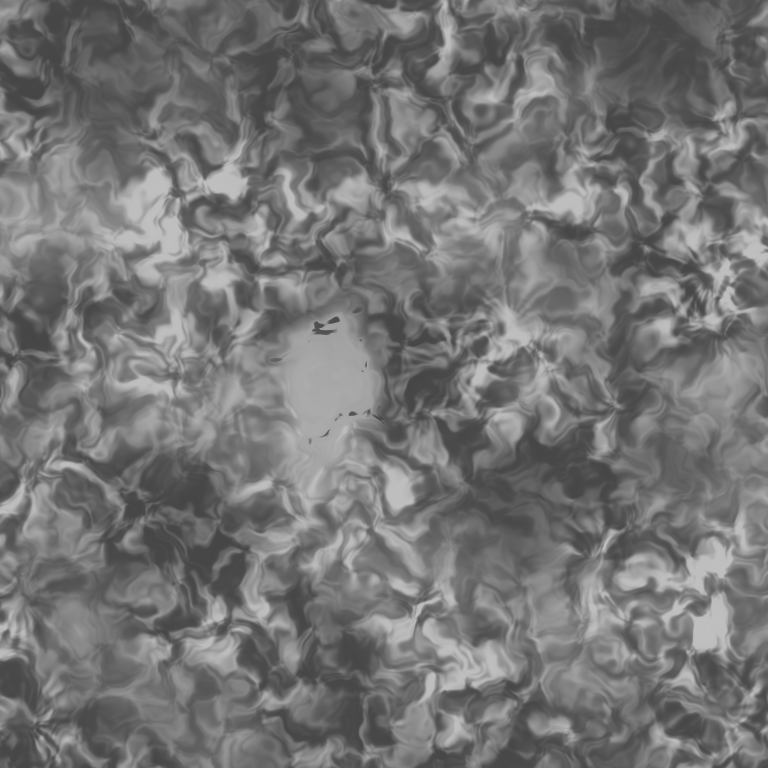
Reproduce this texture procedurally as a three.js fragment shader.

```glsl
varying vec2 vUv;

#define MID_GREY 0.425
#define DARKEST 0.27
#define LIGHTEST 0.75
#define CLOUD_SCALE 4.0
#define CLOUD_CONTRAST 0.62
#define GRAIN_SCALE 25.0
#define GRAIN_CONTRAST 0.74
#define WARP_SCALE 12.0
#define WARP_AMOUNT 0.045
#define TUFT_COUNT 12
#define PLATE_GREY 0.655
#define PLATE_CENTER vec2(0.43, 0.48)

vec2 hash2(vec2 p) {
  vec3 q = fract(p.xyx * vec3(0.1031, 0.1030, 0.0973));
  q += dot(q, q.yzx + 33.33);
  return fract((q.xx + q.yz) * q.zy);
}

float cornerSlope(vec2 cell, vec2 offset) {
  float angle = 6.2832 * hash2(cell + 71.0).x;
  return dot(vec2(cos(angle), sin(angle)), offset);
}

// Gradient noise, centred on zero
float noise(vec2 p) {
  vec2 i = floor(p), f = p - i;
  vec2 u = f * f * f * (f * (f * 6.0 - 15.0) + 10.0);
  vec2 e = vec2(1.0, 0.0);
  float low = mix(cornerSlope(i, f), cornerSlope(i + e, f - e), u.x);
  float high = mix(cornerSlope(i + e.yx, f - e.yx), cornerSlope(i + 1.0, f - 1.0), u.x);
  return mix(low, high, u.y);
}

float fbm(vec2 p) {
  float sum = 0.0, gain = 1.0;
  for (int k = 0; k < 3; k++) {
    sum += gain * noise(p);
    p = mat2(1.6, 1.2, -1.2, 1.6) * p + 17.3;
    gain *= 0.55;
  }
  return sum;
}

// Radial strokes around scattered centres
float tufts(vec2 p) {
  float sum = 0.0;
  for (int k = 0; k < TUFT_COUNT; k++) {
    float id = float(k);
    vec2 seed = hash2(vec2(id * 7.0 + 3.0, 19.0));
    vec2 d = p - seed;
    float r = length(d);
    float ring = smoothstep(0.01, 0.04, r) * (1.0 - smoothstep(0.05, 0.13, r));
    vec2 spoke = d / max(r, 0.001) * 5.0;
    sum += ring * noise(spoke + r * 14.0 + id * 23.0);
  }
  return sum;
}

void main() {
  vec2 p = vUv;

  // Broad light and dark clouds
  float cloud = fbm(p * CLOUD_SCALE + 5.7);

  // Warped grain, with calm and busy regions
  vec2 warp = vec2(fbm(p * WARP_SCALE + 31.0), fbm(p * WARP_SCALE + 83.0));
  vec2 q = p + WARP_AMOUNT * warp;
  float grain = fbm(q * GRAIN_SCALE + 11.0) + 0.7 * tufts(p + 0.3 * WARP_AMOUNT * warp);
  float crisp = 1.5 * grain / (1.0 + 0.9 * abs(grain));
  float busy = mix(0.5, 1.25, smoothstep(-0.35, 0.2, fbm(p * 5.0 + 47.0)));
  float tone = MID_GREY * exp(CLOUD_CONTRAST * cloud + GRAIN_CONTRAST * crisp * busy);

  // Smooth pale plate with a ragged rim and dark pits
  vec2 d = (p - PLATE_CENTER) * vec2(1.5, 0.8) + 0.05 * warp;
  float rim = length(d) + 0.035 * grain;
  float plate = 1.0 - smoothstep(0.06, 0.11, rim);
  float pits = 1.0 - smoothstep(-0.55, -0.38, grain);
  float pale = PLATE_GREY + 0.04 * cloud + 0.03 * grain;
  tone = mix(tone, pale, plate * (1.0 - 0.8 * pits));

  // Pale halo around the plate
  tone += 0.07 * exp(-dot(d, d) * 45.0) * (1.0 - plate);

  // Soft limits on both ends
  float lift = tone - DARKEST;
  tone = DARKEST + 0.5 * (lift + sqrt(lift * lift + 0.002));
  float room = LIGHTEST - tone;
  tone = LIGHTEST - 0.5 * (room + sqrt(room * room + 0.002));

  gl_FragColor = vec4(vec3(tone), 1.0);
}
```
